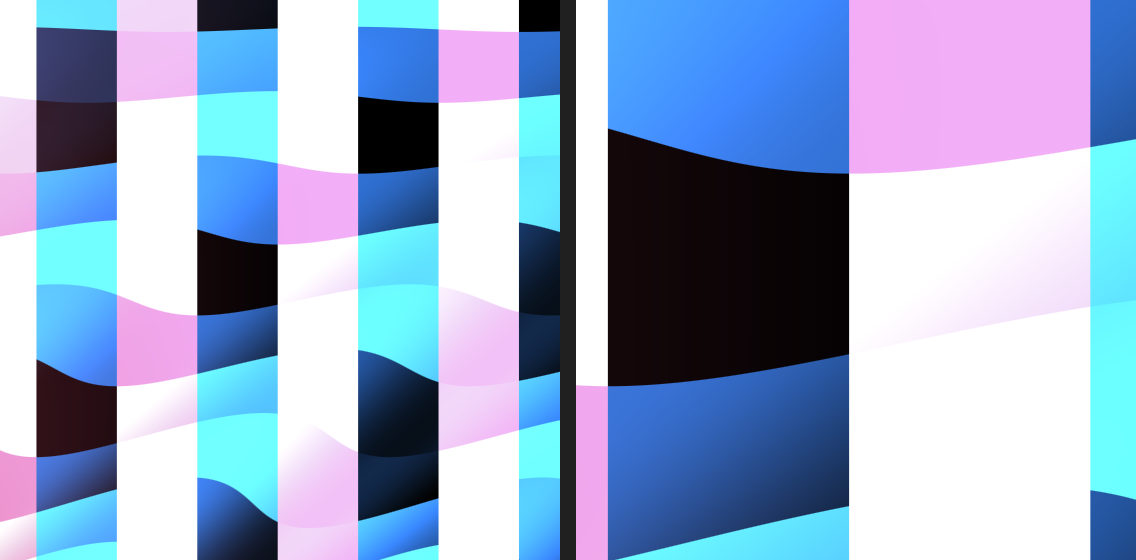
Left: the whole. Right: its middle third, enlarged.
Reproduce this pattern procedurally as a Shadertoy shader.

```glsl
// Alternating white-pink and cyan-navy columns, cut into rows by a diagonal wave.
// Each cell takes a tone from a cosine of its column plus row; the same wave
// shifts that tone inside the cell, more strongly toward the bottom.

const float TAU = 6.2831853;

// Colour of one cell: tone runs from -1 (light) to 1 (dark or pink).
vec3 cellColour(vec2 cell, float wave, float depth, float x) {
    float phase = TAU * (cell.x + cell.y - 1.6) / 4.4 - 0.54 * depth * (1.0 - wave);
    float tone = cos(phase);
    float warmth = max(0.0, 0.55 - x);

    // Cyan through blue to near black, warmed to maroon at the left
    vec3 blue = vec3(0.22, 0.52, 0.98) - vec3(0.23, 0.55, 1.05) * tone;
    blue = clamp(blue, 0.0, 1.0);
    blue += warmth * vec3(0.40, 0.14, 0.20) * (0.5 + 0.5 * tone);

    // White until the tone is fairly high, then pink
    float blush = max(0.0, tone - 0.32);
    vec3 pink = vec3(1.0 - 0.05 * smoothstep(0.3, 0.65, tone),
                     1.0 - 0.47 * blush,
                     1.0 - 0.03 * smoothstep(0.3, 0.8, tone));
    pink -= warmth * depth * blush * vec3(0.06, 0.28, 0.45);

    return clamp(mod(cell.x, 2.0) < 0.5 ? pink : blue, 0.0, 1.0);
}

void mainImage(out vec4 fragColor, in vec2 fragCoord) {
    vec2 uv = fragCoord / iResolution.xy;
    float top = 1.0 - uv.y;
    float depth = top + 0.043;

    // Diagonal wave that bends the rows, growing with depth
    float wave = cos(TAU * (uv.x + 1.14 * top - 0.995) / 0.6315);
    vec2 grid = vec2((uv.x + 0.0785) / 0.1436,
                     depth * (8.30 - 0.399 * wave) - 0.79);

    // Blend the four cells around the nearest grid corner for smooth edges
    vec2 corner = floor(grid + 0.5);
    vec2 blend = clamp((grid - corner) / fwidth(grid) + 0.5, 0.0, 1.0);
    vec3 upper = mix(cellColour(corner - 1.0, wave, depth, uv.x),
                     cellColour(corner - vec2(0.0, 1.0), wave, depth, uv.x), blend.x);
    vec3 lower = mix(cellColour(corner - vec2(1.0, 0.0), wave, depth, uv.x),
                     cellColour(corner, wave, depth, uv.x), blend.x);

    fragColor = vec4(mix(upper, lower, blend.y), 1.0);
}
```
